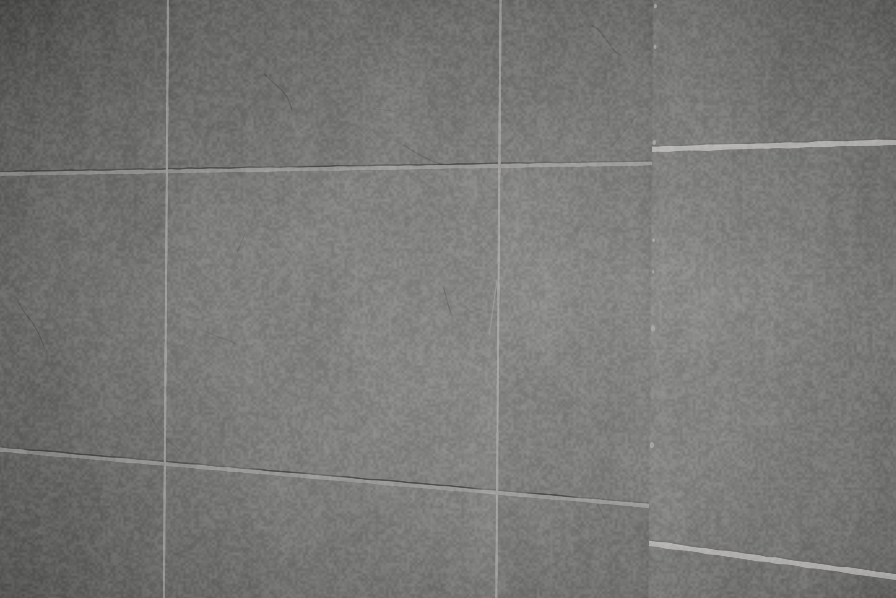
This texture is drawn by a WebGL 2 fragment shader. Its source:

```glsl
#version 300 es
precision highp float;

uniform vec2 u_resolution;
out vec4 outColor;

// Layout, in units of the canvas height (x, or intercept and slope)
const vec2 CORNER = vec2(1.084, 0.008);
const vec2 LEFT_LOWER = vec2(0.248, -0.0866);
const vec2 LEFT_UPPER = vec2(0.709, 0.0161);
const vec2 RIGHT_LOWER = vec2(0.240, -0.1367);
const vec2 RIGHT_UPPER = vec2(0.719, 0.0288);
const float COLUMN_START = 0.274;
const float COLUMN_WIDTH = 0.556;
const float COLUMN_LEAN = 0.007;

// Half widths of the joints
const float ROW_JOINT = 0.0032;
const float COLUMN_JOINT = 0.0019;
const float RIGHT_JOINT = 0.0046;

// Tones and light
const vec3 TILE = vec3(0.528, 0.528, 0.524);
const vec3 GROUT = vec3(0.665, 0.662, 0.652);
const vec3 SHADOW = vec3(0.22);
const vec2 LIGHT_CENTER = vec2(0.82, 0.46);
const vec2 LIGHT_FALLOFF = vec2(0.20, 0.33);
const float RIGHT_LIFT = 0.018;
const float GRAIN = 0.075;
const float MOTTLE = 0.055;
const int SCRATCHES = 22;
const int CHIPS = 7;

float hash(vec2 p) {
    vec3 q = fract(vec3(p.xyx) * 0.1031);
    q += dot(q, q.yzx + 33.33);
    return fract((q.x + q.y) * q.z);
}

float noise(vec2 p) {
    vec2 i = floor(p), f = fract(p);
    f = f * f * (3.0 - 2.0 * f);
    return mix(mix(hash(i), hash(i + vec2(1, 0)), f.x),
               mix(hash(i + vec2(0, 1)), hash(i + vec2(1, 1)), f.x), f.y);
}

float fbm(vec2 p) {
    float sum = 0.0, amp = 0.5;
    for (int i = 0; i < 4; i++) {
        sum += amp * noise(p);
        p = p * 2.1 + 17.3;
        amp *= 0.5;
    }
    return sum;
}

// Coverage of a line, dimmed when thinner than a pixel
float stroke(float d, float halfWidth, float px) {
    float w = max(halfWidth, 0.5 * px);
    return (1.0 - smoothstep(w - 0.5 * px, w + 0.5 * px, abs(d))) * halfWidth / w;
}

float segment(vec2 p, vec2 a, vec2 b) {
    vec2 ab = b - a;
    return length(p - a - ab * clamp(dot(p - a, ab) / dot(ab, ab), 0.0, 1.0));
}

void main() {
    float px = 1.0 / u_resolution.y;
    vec2 p = gl_FragCoord.xy * px;

    // Two walls meeting at a slightly leaning corner
    float fromCorner = p.x - CORNER.x - CORNER.y * p.y;
    float right = smoothstep(-0.003, 0.003, fromCorner);
    bool onRight = fromCorner > 0.0;

    // Rows converge in perspective; columns lean a little
    vec2 lo = onRight ? RIGHT_LOWER : LEFT_LOWER;
    vec2 hi = onRight ? RIGHT_UPPER : LEFT_UPPER;
    float lower = lo.x + lo.y * p.x;
    float rowHeight = hi.x + hi.y * p.x - lower;
    float row = (p.y - lower) / rowHeight;
    float column = (p.x - COLUMN_START - COLUMN_LEAN * p.y) / COLUMN_WIDTH;
    float rowDist = (fract(row + 0.5) - 0.5) * rowHeight;
    float columnDist = (fract(column + 0.5) - 0.5) * COLUMN_WIDTH;
    vec2 tile = vec2(onRight ? 9.0 : floor(column), floor(row));

    // Stone surface: tile tone, mottling, vertical streaks and grain
    vec2 q = p + 3.0 * tile;
    float tone = 0.014 * (hash(tile + 20.0) - 0.5);
    tone += MOTTLE * (fbm(q * vec2(9.0, 6.0) + 40.0) - 0.47);
    tone += 0.018 * (noise(q * vec2(38.0, 4.0) + 70.0) - 0.5);
    tone += GRAIN * (noise(p * 230.0) - 0.5) + 0.03 * (noise(p * 110.0 + 9.0) - 0.5);
    vec2 off = p - LIGHT_CENTER;
    tone -= dot(off * off, LIGHT_FALLOFF);
    tone += RIGHT_LIFT * right - 0.022 * exp(-abs(fromCorner) * 90.0) * (1.0 - right);

    // Faint scattered scratches
    for (int i = 0; i < SCRATCHES; i++) {
        vec2 id = vec2(float(i), 5.0);
        vec2 a = vec2(1.5 * hash(id), hash(id + 11.0));
        float angle = 6.283 * hash(id + 23.0);
        vec2 b = a + (0.03 + 0.06 * hash(id + 37.0)) * vec2(cos(angle), sin(angle));
        vec2 bent = p + 0.012 * (noise(p * 25.0) - 0.5);
        tone += (hash(id + 51.0) - 0.8) * 0.09 * stroke(segment(bent, a, b), 0.0011, px);
    }
    vec3 color = TILE + tone;

    // Joints with worn edges and a broken shadow line
    float wear = noise(p * 60.0 + 5.0);
    float rowWidth = (onRight ? RIGHT_JOINT : ROW_JOINT) * (0.8 + 0.4 * wear);
    float broken = smoothstep(0.35, 0.75, noise(vec2(p.x * 13.0, floor(row + 0.5) * 7.0)));
    float shade = stroke(rowDist - rowWidth - 0.001, 0.0014, px) * (onRight ? 0.12 : 0.2 + 0.5 * broken);
    float rowLine = stroke(rowDist, rowWidth, px) * (onRight ? 1.0 : 0.85 - 0.2 * broken);
    float columnLine = onRight ? 0.0 : stroke(columnDist, COLUMN_JOINT * (0.8 + 0.4 * wear), px);
    vec3 grout = GROUT + 0.5 * tone + (onRight ? 0.06 : 0.0);
    color = mix(color, SHADOW, shade);
    color = mix(color, grout, max(rowLine, 0.9 * columnLine));

    // Chips along the corner, and one pale scratch beside a joint
    for (int i = 0; i < CHIPS; i++) {
        float y = hash(vec2(float(i), 81.0));
        float size = 0.001 + 0.003 * hash(vec2(float(i), 93.0));
        float d = length(vec2(fromCorner - 0.004, (p.y - y) * 0.7));
        color = mix(color, GROUT + 0.05, 0.7 * stroke(d, size, px));
    }
    float mark = segment(p, vec2(0.831, 0.53), vec2(0.818, 0.44));
    color = mix(color, GROUT, 0.5 * stroke(mark, 0.001, px));

    outColor = vec4(clamp(color, 0.0, 1.0), 1.0);
}
```
